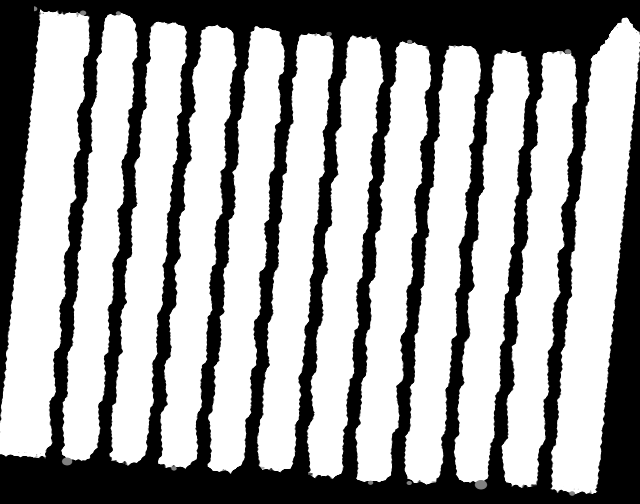
A Shadertoy shader for this pattern:

```glsl
// Twelve slightly slanted white bars on black, parted by eleven narrow wobbling gaps.
// A skewed repeat places the gaps; a sawtooth per row steps them sideways, and
// cellular noise frays every edge. Lengths are fractions of the canvas width.

const vec3 INK = vec3(0.0);
const vec3 PAPER = vec3(1.0);
const vec3 SPECK = vec3(0.5);

const float PITCH = 0.0771;       // distance between gaps
const float SLANT = 0.098;        // sideways lean per unit of height
const float FIRST_GAP = 0.1534;   // first gap, extended to the top edge
const float LAST_GAP = 10.0;      // index of the last gap
const float LEFT_SIDE = 0.0648;   // outer sides, extended to the top edge
const float RIGHT_SIDE = 1.0076;
const float HALF_GAP = 0.0099;
const float FLARE = 0.0028;       // extra half gap at the bar ends
const vec2 TOP_LINE = vec2(0.0112, 0.085);     // offset and slope
const vec2 BOTTOM_LINE = vec2(0.711, 0.065);
const float END_JITTER = 0.009;
const float CORNER = 0.015;       // inner bar corner radius
const float OUTER_CORNER = 0.003;
const float FRAY = 0.0036;
const float END_FRAY = 0.0075;
const float FRAY_SCALE = 125.0;

float hash(vec2 p) {
    return fract(sin(dot(p, vec2(127.1, 311.7))) * 43758.5453);
}

// Distance to the nearest scattered cell point
float cellular(vec2 p) {
    vec2 cell = floor(p);
    float nearest = 2.0;
    for (int j = -1; j <= 1; j++) {
        for (int i = -1; i <= 1; i++) {
            vec2 c = cell + vec2(i, j);
            vec2 point = c + vec2(hash(c), hash(c + 37.0));
            nearest = min(nearest, length(point - p));
        }
    }
    return nearest;
}

// Sideways shift of a gap: upright runs joined by short steps, plus slow drift
float gapWobble(float row, float gap) {
    float f = fract(row);
    float saw = f - smoothstep(0.8, 1.0, f) - 0.1 - 0.3;
    float drift = sin(row * 2.3 + gap * 4.1) + 0.6 * sin(row * 5.1 + gap * 2.7);
    return SLANT * saw + 0.014 * drift;
}

// Intersection of two inside distances with a rounded corner
float roundedMeet(float a, float b, float r) {
    return r - length(max(r - vec2(a, b), 0.0));
}

void mainImage(out vec4 fragColor, in vec2 fragCoord) {
    // Canvas units, y running down from the top edge
    vec2 p = vec2(fragCoord.x, iResolution.y - fragCoord.y) / iResolution.x;
    float aa = 0.75 / iResolution.x;

    // Skewed column and row coordinates
    float skewX = p.x + SLANT * p.y;
    float column = (skewX - FIRST_GAP) / PITCH;
    float row = (p.y - SLANT * p.x) / PITCH - 0.05;
    float gap = clamp(round(column), 0.0, LAST_GAP);
    float offset = column - gap - gapWobble(row, gap);
    float bar = offset < 0.0 ? gap - 1.0 : gap;
    float inner = step(-0.5, bar) * step(bar, LAST_GAP - 0.5);

    // Bar ends, with a pointed tab on the last bar
    float tab = 0.065 * smoothstep(0.918, 0.979, p.x) - max(p.x - 0.98, 0.0);
    float topJitter = END_JITTER * (hash(vec2(bar, 3.0)) - 0.5) * inner;
    float bottomJitter = END_JITTER * (hash(vec2(bar, 8.0)) - 0.5) * inner;
    float top = p.y - (TOP_LINE.x + TOP_LINE.y * p.x - tab + topJitter);
    float bottom = BOTTOM_LINE.x + BOTTOM_LINE.y * p.x + bottomJitter - p.y;
    float ends = min(top, bottom);
    float nearEnd = 1.0 - smoothstep(0.0, 0.05, ends);

    // Bar sides
    float swell = 1.0 + 0.1 * sin(row * 6.283 + gap * 1.9);
    float flare = FLARE * nearEnd * mix(0.3, 1.0, inner);
    float gapSide = abs(offset) * PITCH - HALF_GAP * swell - flare;
    float outerSide = min(skewX - LEFT_SIDE, RIGHT_SIDE - skewX);

    float shape = roundedMeet(gapSide, ends, mix(OUTER_CORNER, CORNER, inner));
    shape = min(shape, outerSide);

    // Frayed edges, rougher at the ends
    float fray = cellular(p * FRAY_SCALE * vec2(0.8, 1.1)) - 0.5;
    float endEdge = 1.0 - smoothstep(0.0, 0.012, abs(ends));
    shape += fray * mix(FRAY, END_FRAY, endEdge);

    // Small specks scattered along the bar ends
    float side = step(top, bottom);
    vec2 seed = vec2(bar, 20.0 + side * 7.0);
    float present = step(0.5, hash(seed)) * step(-0.01, outerSide);
    float along = (fract(column) - mix(0.25, 0.75, hash(seed + 2.0))) * PITCH;
    float size = mix(0.004, 0.010, pow(hash(seed + 5.0), 2.0));
    float speck = size - length(vec2(along, (ends + 0.002) * 1.3));

    vec3 color = mix(INK, PAPER, smoothstep(-aa, aa, shape));
    color = mix(color, SPECK, present * smoothstep(-aa, aa, speck));
    fragColor = vec4(color, 1.0);
}
```
